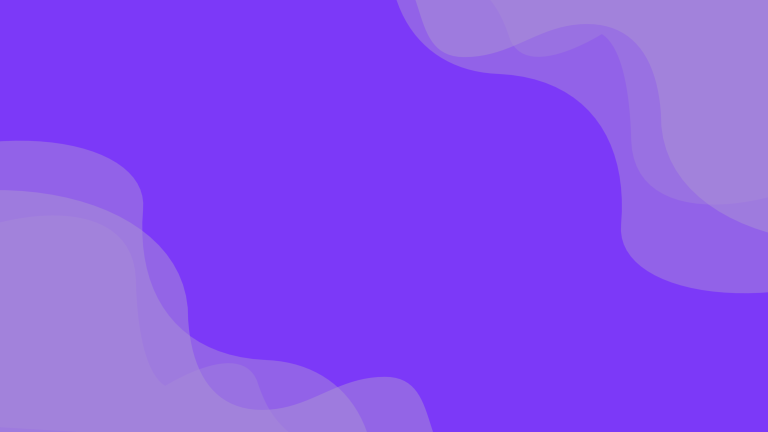
Give the GLSL for this background, as a WebGL 1 fragment shader.

```glsl
precision highp float;
// Translucent lavender waves in two opposite corners of a violet field.
// Each wave edge is a chain of cubic curves, traced for a signed distance;
// the upper right corner reuses the lower left waves, turned half around.

#define GRID vec2(16.0, 9.0)
#define STEPS 20
#define VIOLET vec3(0.488, 0.222, 0.972)
#define LAVENDER vec3(0.675, 0.585, 0.83)
#define OUTER_ALPHA 0.45
#define MIDDLE_ALPHA 0.48
#define INNER_ALPHA 0.28
#define OUTER_TURN vec2(15.92, 8.96)
#define MIDDLE_TURN vec2(17.69, 8.96)
#define INNER_TURN vec2(15.98, 9.25)

uniform vec2 u_resolution;

vec2 cubic(vec2 a, vec2 b, vec2 c, vec2 d, float t) {
  float u = 1.0 - t;
  return u * u * u * a + 3.0 * u * u * t * b + 3.0 * u * t * t * c + t * t * t * d;
}

// Updates edge.x, the nearest distance, and edge.y, the side:
// the sign flips at each crossing of a ray towards the right.
void trace(vec2 p, vec2 a, vec2 b, vec2 c, vec2 d, inout vec2 edge) {
  vec2 from = a;
  for (int i = 1; i <= STEPS; i++) {
    vec2 to = cubic(a, b, c, d, float(i) / float(STEPS));
    vec2 span = to - from;
    vec2 rel = p - from;
    float along = clamp(dot(rel, span) / dot(span, span), 0.0, 1.0);
    edge.x = min(edge.x, length(rel - span * along));
    if ((from.y > p.y) != (to.y > p.y)) {
      if (rel.x < span.x * rel.y / span.y) edge.y = -edge.y;
    }
    from = to;
  }
}

// Wave distances, negative on the corner side
float outerWave(vec2 p) {
  vec2 edge = vec2(100.0, 1.0);
  trace(p, vec2(-0.21, 6.04), vec2(1.63, 6.21), vec2(3.08, 5.63), vec2(2.98, 4.63), edge);
  trace(p, vec2(2.98, 4.63), vec2(2.83, 2.85), vec2(3.71, 1.58), vec2(5.54, 1.5), edge);
  trace(p, vec2(5.54, 1.5), vec2(6.63, 1.46), vec2(7.5, 0.83), vec2(7.75, -0.38), edge);
  return edge.x * edge.y;
}

float middleWave(vec2 p) {
  vec2 edge = vec2(100.0, 1.0);
  trace(p, vec2(-0.21, 5.04), vec2(2.04, 5.08), vec2(3.96, 4.1), vec2(3.92, 2.33), edge);
  trace(p, vec2(3.92, 2.33), vec2(4.0, 1.19), vec2(4.48, 0.46), vec2(5.46, 0.46), edge);
  trace(p, vec2(5.46, 0.46), vec2(6.46, 0.46), vec2(7.0, 1.15), vec2(8.02, 1.15), edge);
  trace(p, vec2(8.02, 1.15), vec2(8.85, 1.15), vec2(8.85, 0.35), vec2(9.13, -0.29), edge);
  return edge.x * edge.y;
}

float innerWave(vec2 p) {
  vec2 edge = vec2(100.0, 1.0);
  trace(p, vec2(-0.21, 4.31), vec2(1.25, 4.73), vec2(2.79, 4.56), vec2(2.83, 3.17), edge);
  trace(p, vec2(2.83, 3.17), vec2(2.85, 2.33), vec2(2.98, 1.25), vec2(3.44, 0.96), edge);
  trace(p, vec2(3.44, 0.96), vec2(4.06, 1.33), vec2(5.06, 1.75), vec2(5.35, 1.08), edge);
  trace(p, vec2(5.35, 1.08), vec2(5.52, 0.56), vec2(5.73, 0.15), vec2(6.25, -0.17), edge);
  float base = 0.1 - 0.06 * p.x - p.y;  // slanted lower rim
  return max(edge.x * edge.y, base);
}

void main() {
  vec2 uv = gl_FragCoord.xy / u_resolution;
  vec2 p = uv * GRID;
  float soft = 0.7 * GRID.y / u_resolution.y;

  // Past the diagonal, turn the plane around each wave's own centre
  bool upper = uv.x + uv.y > 1.0;
  float outer = outerWave(upper ? OUTER_TURN - p : p);
  float middle = middleWave(upper ? MIDDLE_TURN - p : p);
  float inner = innerWave(upper ? INNER_TURN - p : p);

  // Stack the translucent layers
  vec3 cover = 1.0 - smoothstep(-soft, soft, vec3(outer, middle, inner));
  vec3 color = mix(VIOLET, LAVENDER, cover.x * OUTER_ALPHA);
  color = mix(color, LAVENDER, cover.y * MIDDLE_ALPHA);
  color = mix(color, LAVENDER, cover.z * INNER_ALPHA);
  gl_FragColor = vec4(color, 1.0);
}
```
